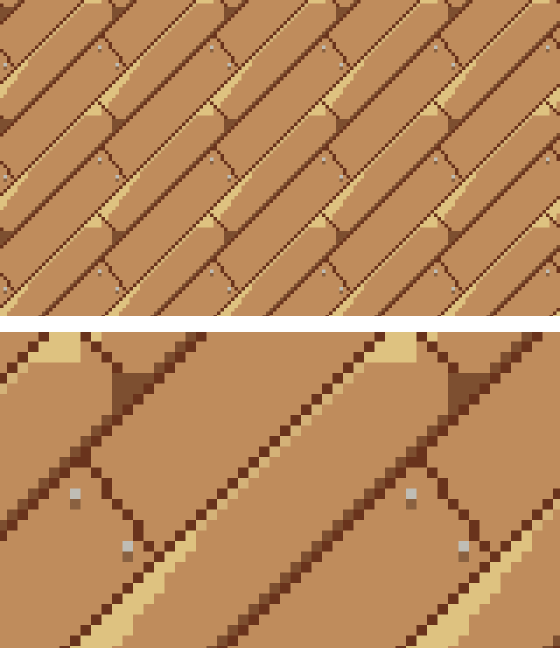
Top: the whole. Bottom: its middle third, enlarged.
This texture is drawn by a WebGL 1 fragment shader. Its source:

```glsl
precision highp float;

uniform vec2 u_resolution;

const float TILES_ACROSS = 5.0;
const float TILE = 32.0;          // texels along one side of a repeat
const float BOARD_SUM = 23.0;     // x + y on the seam above the lit board
const float LIT_WIDTH = 15.0;     // diagonal texels from seam to seam

const vec3 WOOD = vec3(0.75, 0.55, 0.36);
const vec3 SEAM = vec3(0.41, 0.20, 0.11);
const vec3 SHADE = vec3(0.49, 0.31, 0.19);
const vec3 EDGE_LIGHT = vec3(0.83, 0.70, 0.47);
const vec3 GLOSS = vec3(0.87, 0.76, 0.50);
const vec3 NAIL = vec3(0.75, 0.74, 0.71);
const vec3 NAIL_SHADE = vec3(0.54, 0.38, 0.25);

// 1 when two whole numbers agree
float same(float a, float b) {
    return step(abs(a - b), 0.5);
}

// 1 when v lies from low to high inclusive
float within(float v, float low, float high) {
    return step(low, v) * step(v, high);
}

float sameTexel(vec2 a, vec2 b) {
    return same(a.x, b.x) * same(a.y, b.y);
}

// Board with a bright upper edge, a shaded lower edge and a mitred joint
vec3 litBoard(vec2 q, float across) {
    float jointX = q.y - 1.0;
    float leftGloss = within(q.y, 29.0, 32.0) * step(q.x, 28.0) * step(q.x, jointX - 1.0);
    float wedgeWidth = 2.6 + (q.y - 20.0) * 0.25;
    float rightGloss = within(q.y, 17.0, 30.0) * step(jointX + 1.0, q.x) * step(across, wedgeWidth);
    float corner = within(q.y, 34.0, 37.0) * step(32.0, q.x);
    float joint = within(q.y, 28.0, 33.0) * same(q.x, jointX);

    vec3 color = mix(WOOD, EDGE_LIGHT, same(across, 1.0));
    color = mix(color, GLOSS, max(leftGloss, rightGloss));
    color = mix(color, SHADE, max(corner, same(across, LIT_WIDTH - 1.0)));
    return mix(color, SEAM, joint);
}

// Plain board with a slanted joint and a nail on its lower left side
vec3 nailedBoard(vec2 q) {
    float jointX = floor(29.5 + (q.y - 10.0) * 7.0 / 9.0);
    vec3 color = mix(WOOD, SEAM, within(q.y, 10.0, 19.0) * same(q.x, jointX));
    for (int i = 0; i < 2; i++) {
        vec2 nail = vec2(28.0, 13.0) + 5.0 * float(i);
        color = mix(color, NAIL, sameTexel(q, nail));
        color = mix(color, NAIL_SHADE, sameTexel(q, nail + vec2(0.0, 1.0)));
    }
    return color;
}

// Colour of one whole texel, y counted downwards
vec3 texelColor(vec2 texel) {
    float across = floor(mod(texel.x + texel.y - BOARD_SUM + 0.5, TILE));
    float isLit = step(across, LIT_WIDTH);
    float y = floor(mod(texel.y - 8.0 + 0.5, TILE)) + 8.0;
    float x = across + BOARD_SUM + TILE * isLit - y;
    vec2 q = vec2(x, y);

    vec3 color = mix(nailedBoard(q), litBoard(q, across), isLit);
    return mix(color, SEAM, max(same(across, 0.0), same(across, LIT_WIDTH)));
}

// Blend neighbouring texels over the width of one pixel
vec3 smoothTexels(vec2 p, float pixelWidth) {
    vec2 corner = floor(p - 0.5);
    vec2 offset = p - 0.5 - corner;
    vec2 blend = clamp((offset - 0.5) / min(pixelWidth, 1.0) + 0.5, 0.0, 1.0);
    vec3 top = mix(texelColor(corner), texelColor(corner + vec2(1.0, 0.0)), blend.x);
    vec3 bottom = mix(texelColor(corner + vec2(0.0, 1.0)), texelColor(corner + 1.0), blend.x);
    return mix(top, bottom, blend.y);
}

void main() {
    float pixelWidth = TILES_ACROSS * TILE / u_resolution.x;
    vec2 fromTop = vec2(gl_FragCoord.x, u_resolution.y - gl_FragCoord.y);
    gl_FragColor = vec4(smoothTexels(fromTop * pixelWidth, pixelWidth), 1.0);
}
```
